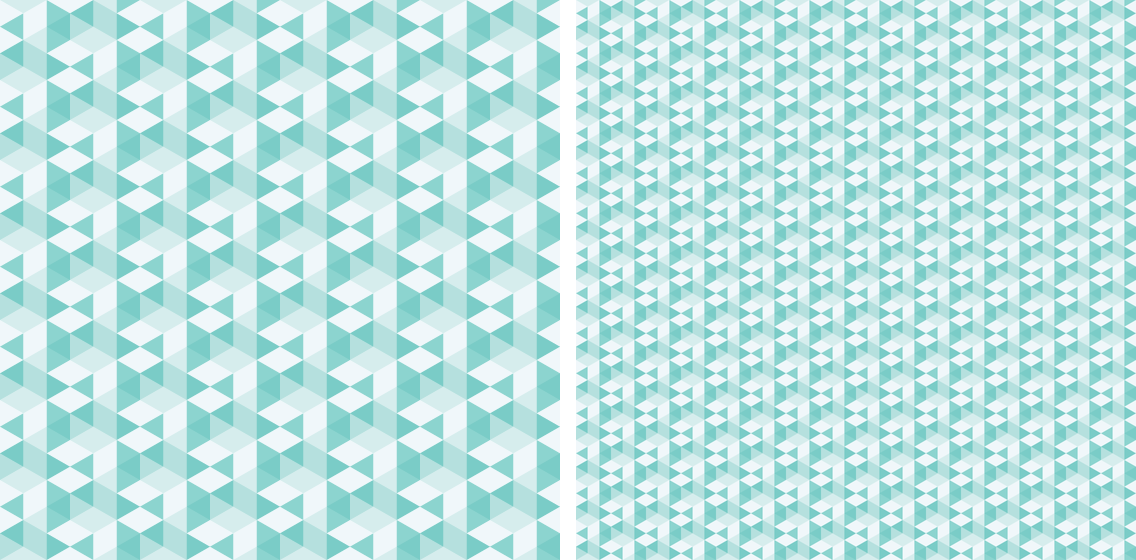
Left, the tile; right, the same tile 2 across and 2 down.
Give the GLSL for this pattern, as a WebGL 2 fragment shader.

```glsl
#version 300 es
precision highp float;
// A mosaic of triangles in five mint tones, on a lattice of 24 columns by 21 edges.
// Blocks of three columns hold 18 triangles and repeat every 3 edges; each next
// block slides down by half a repeat, giving 4 by 7 repeats that wrap seamlessly.

uniform vec2 u_resolution;
out vec4 fragColor;

// Tones from palest to deepest
const vec3 TONES[5] = vec3[5](
  vec3(0.94, 0.97, 0.98),
  vec3(0.84, 0.93, 0.93),
  vec3(0.71, 0.88, 0.87),
  vec3(0.55, 0.83, 0.81),
  vec3(0.48, 0.80, 0.78));

// Tone of each triangle, from top to bottom, for the three columns of a block
const int TONE_OF[18] = int[18](
  0, 3, 4, 3, 0, 4,
  0, 4, 2, 1, 0, 3,
  1, 2, 2, 1, 0, 0);

vec3 mosaic(vec2 uv) {
  float x = uv.x * 24.0 + 1.0;
  float column = floor(x);
  float across = x - column;
  float block = floor(column / 3.0);
  float lane = column - 3.0 * block;

  // Height below the top of the block, in triangle edges
  float down = (1.0 - uv.y) * 21.0 - 1.0 - 1.5 * block;

  // The two families of slanted edges split the column into triangles
  bool middle = lane > 0.5 && lane < 1.5;
  float start = middle ? down : down - 0.5;
  float index = floor(start - 0.5 * across) + floor(start + 0.5 * across);
  if (!middle) index += 1.0;
  index = mod(index + 0.5, 6.0);
  return TONES[TONE_OF[int(lane) * 6 + int(index)]];
}

void main() {
  // Average a 4 by 4 grid of samples to smooth the edges
  vec3 color = vec3(0.0);
  for (int j = 0; j < 4; j++) {
    for (int i = 0; i < 4; i++) {
      vec2 offset = (vec2(i, j) + 0.5) / 4.0 - 0.5;
      color += mosaic((gl_FragCoord.xy + offset) / u_resolution);
    }
  }
  fragColor = vec4(color / 16.0, 1.0);
}
```
